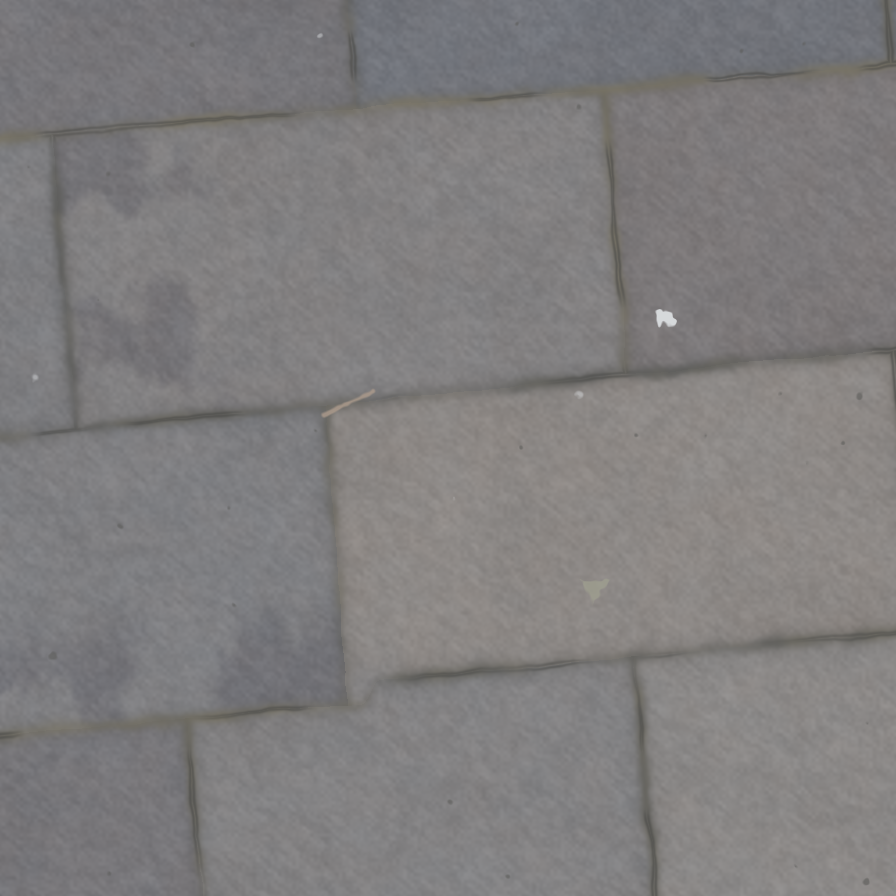
A WebGL 1 fragment shader for this texture:

```glsl
precision highp float;
uniform vec2 u_resolution;

// Course layout: joint n runs along y = base + n * step, both linear in x
const vec2 COURSE_BASE = vec2(0.180, 0.113);
const vec2 COURSE_STEP = vec2(0.333, -0.0155);
const float JOINT_LEAN = 0.085;
const float SLIP_X = 0.415;
// One component per course, bottom to top
const vec4 COURSES = vec4(-1.0, 0.0, 1.0, 2.0);
const vec4 SLAB_START = vec4(0.226, 0.408, 0.130, 0.472);
const vec4 SLAB_WIDTH = vec4(0.505, 0.642, 0.620, 0.603);
// Slab tone (0 dark, 1 light) and warmth by column
const vec4 TONE_LEFT = vec4(0.18, 0.52, 0.52, 0.12);
const vec4 TONE_MID = vec4(0.68, 1.00, 0.64, 0.06);
const vec4 TONE_RIGHT = vec4(0.95, 1.00, 0.30, 0.00);
const vec4 WARM_LEFT = vec4(0.2, -0.5, -0.5, 0.3);
const vec4 WARM_MID = vec4(-0.3, 0.5, 0.0, -0.8);
const vec4 WARM_RIGHT = vec4(0.0, 0.5, 0.9, -0.5);

const vec3 STONE_DARK = vec3(0.45, 0.45, 0.47);
const vec3 STONE_LIGHT = vec3(0.545, 0.534, 0.528);
const vec3 WARM_TINT = vec3(0.010, -0.002, -0.011);
const vec3 GRIME = vec3(0.36, 0.36, 0.35);
const vec3 SAND = vec3(0.475, 0.455, 0.395);
const vec3 CHALK = vec3(0.84, 0.85, 0.86);
const vec3 LEAF = vec3(0.62, 0.62, 0.56);
const vec3 TWIG = vec3(0.68, 0.61, 0.55);
const float BED_WIDTH = 0.0076;
const float SIDE_WIDTH = 0.0066;
const float SPECK_CELLS = 13.0;

float hash(vec2 p) {
  vec3 q = fract(p.xyx * 0.1031);
  q += dot(q, q.yzx + 33.33);
  return fract((q.x + q.y) * q.z);
}

float noise(vec2 p) {
  vec2 i = floor(p), f = fract(p);
  f = f * f * (3.0 - 2.0 * f);
  return mix(mix(hash(i), hash(i + vec2(1, 0)), f.x),
             mix(hash(i + vec2(0, 1)), hash(i + vec2(1, 1)), f.x), f.y);
}

float fbm(vec2 p) {
  float sum = 0.0, amp = 0.5;
  for (int i = 0; i < 4; i++) {
    sum += amp * noise(p);
    p = mat2(1.6, 1.2, -1.2, 1.6) * p + 7.3;
    amp *= 0.5;
  }
  return sum / 0.9375;
}

float segment(vec2 p, vec2 a, vec2 b) {
  vec2 d = b - a;
  return length(p - a - d * clamp(dot(p - a, d) / dot(d, d), 0.0, 1.0));
}

float bell(float d, float width) { return exp(-d * d / (width * width)); }

void main() {
  vec2 uv = gl_FragCoord.xy / u_resolution.y;
  float edge = 1.5 / u_resolution.y;
  vec2 p = uv + 0.009 * (vec2(fbm(uv * 20.0), fbm(uv * 20.0 + 40.0)) - 0.5);

  // Courses, with a slipped slab along the lower joint
  float height = COURSE_STEP.x + COURSE_STEP.y * p.x;
  float course = (p.y - COURSE_BASE.x - COURSE_BASE.y * p.x) / height;
  float pastSlip = smoothstep(SLIP_X - 0.012, SLIP_X + 0.012, p.x);
  float slip = mix(-0.027 * p.x, 0.021 * (1.0 - p.x), pastSlip);
  course -= slip / height * (1.0 - smoothstep(0.1, 0.5, abs(course)));
  float row = clamp(floor(course), -1.0, 2.0);
  vec4 pick = vec4(equal(vec4(row), COURSES));
  float width = dot(pick, SLAB_WIDTH);
  float along = (p.x + JOINT_LEAN * p.y - dot(pick, SLAB_START)) / width;
  float col = clamp(floor(along), -1.0, 1.0);
  vec2 local = fract(vec2(along, course));
  vec2 gap = min(local, 1.0 - local) * vec2(width, height);

  // Stone colour, dusted over where the slab slipped
  vec4 tones = col < -0.5 ? TONE_LEFT : (col < 0.5 ? TONE_MID : TONE_RIGHT);
  vec4 warmths = col < -0.5 ? WARM_LEFT : (col < 0.5 ? WARM_MID : WARM_RIGHT);
  vec3 color = mix(STONE_DARK, STONE_LIGHT, dot(pick, tones));
  color += WARM_TINT * dot(pick, warmths);
  float dust = bell(length(uv - vec2(0.408, 0.232)), 0.032);
  color = mix(color, mix(STONE_DARK, STONE_LIGHT, 0.7), dust);

  // Mottling, diagonal tooling and grain
  vec2 tool = vec2(dot(uv, vec2(0.77, -0.64)), dot(uv, vec2(0.64, 0.77)));
  color += 0.036 * (fbm(uv * 10.0 + row * 9.0 + col * 5.0) - 0.5);
  color += 0.034 * (noise(tool * vec2(75.0, 200.0)) - 0.5);
  color += 0.020 * (noise(uv * 85.0 + 11.0) - 0.5);
  color += 0.030 * (noise(uv * 250.0) - 0.5);
  color += vec3(0.014, 0.0, -0.010) * (fbm(uv * 30.0) - 0.5);

  // Damp stains on two slabs
  float wetSide = pick.z * float(col == 0.0) * (1.0 - smoothstep(0.15, 0.42, local.x));
  float wetFoot = pick.y * float(col == -1.0) * (1.0 - smoothstep(0.15, 0.45, local.y));
  float stain = smoothstep(0.44, 0.62, fbm(uv * vec2(16.0, 11.0) + 3.0));
  color -= vec3(0.055, 0.055, 0.046) * stain * max(wetSide, wetFoot);

  // Joints: faint shade, patchy sandy or grimy filling, broken crack
  float bed = floor(course + 0.5);
  float bedSand = bed > 1.5 ? 0.9 : (bed > 0.5 ? 0.15 : mix(0.75, 0.25, pastSlip));
  float sideSand = row == 1.0 ? clamp(floor(along + 0.5), 0.0, 1.0) * 0.8 : 0.4;
  float wear = 0.40 + 0.60 * smoothstep(0.28, 0.65, fbm(uv * 13.0 + 20.0));
  float ragged = 0.75 + 0.5 * noise(uv * 60.0 + 5.0);
  vec2 fill = vec2(bell(gap.y, BED_WIDTH * ragged), bell(gap.x, SIDE_WIDTH * ragged));
  fill *= 0.85 * wear * (1.0 - 0.75 * dust);
  color *= 1.0 - 0.045 * bell(min(gap.x, gap.y), 0.016);
  float rough = 0.6 * (noise(uv * 45.0) - 0.5);
  color = mix(color, mix(GRIME, SAND, clamp(sideSand + rough, 0.0, 1.0)), fill.y);
  color = mix(color, mix(GRIME, SAND, clamp(bedSand + rough, 0.0, 1.0)), fill.x);
  float offset = 0.003 * noise(uv * 18.0 + 31.0);
  float crack = bell(min(gap.x, gap.y) - offset, 0.0018);
  crack *= smoothstep(0.5, 0.75, noise(uv * 16.0)) * (1.0 - dust);
  color = mix(color, GRIME * 0.8, 0.55 * crack);

  // Scattered pits and pale grit
  vec2 cell = floor(uv * SPECK_CELLS);
  vec2 spot = (cell + 0.2 + 0.6 * vec2(hash(cell + 3.0), hash(cell + 17.0))) / SPECK_CELLS;
  float kind = hash(cell + 51.0);
  float size = mix(0.0012, 0.0040, pow(hash(cell + 29.0), 2.0));
  float lump = length(p - spot) + 0.003 * (noise(uv * 220.0) - 0.5);
  float speck = 1.0 - smoothstep(size - edge, size + edge, lump);
  color = mix(color, GRIME, 0.6 * speck * step(kind, 0.16));
  color = mix(color, CHALK, 0.5 * speck * step(0.96, kind));

  // Litter: chalk crumb, leaf scrap, twig
  float chip = noise(uv * 170.0);
  float crumb = length(uv - vec2(0.745, 0.646)) - 0.004 - 0.011 * chip;
  color = mix(color, CHALK, 1.0 - smoothstep(-edge, edge, crumb));
  vec2 q = p - vec2(0.662, 0.344);
  float scrap = max(q.y, dot(vec2(abs(q.x), q.y), vec2(0.85, -0.53))) - 0.006 - 0.005 * chip;
  color = mix(color, LEAF, 0.8 * (1.0 - smoothstep(-edge, edge, scrap)));
  float stick = segment(p, vec2(0.359, 0.537), vec2(0.415, 0.564)) - 0.0012 - 0.002 * chip;
  color = mix(color, TWIG, 0.8 * (1.0 - smoothstep(-edge, edge, stick)));

  gl_FragColor = vec4(color, 1.0);
}
```
